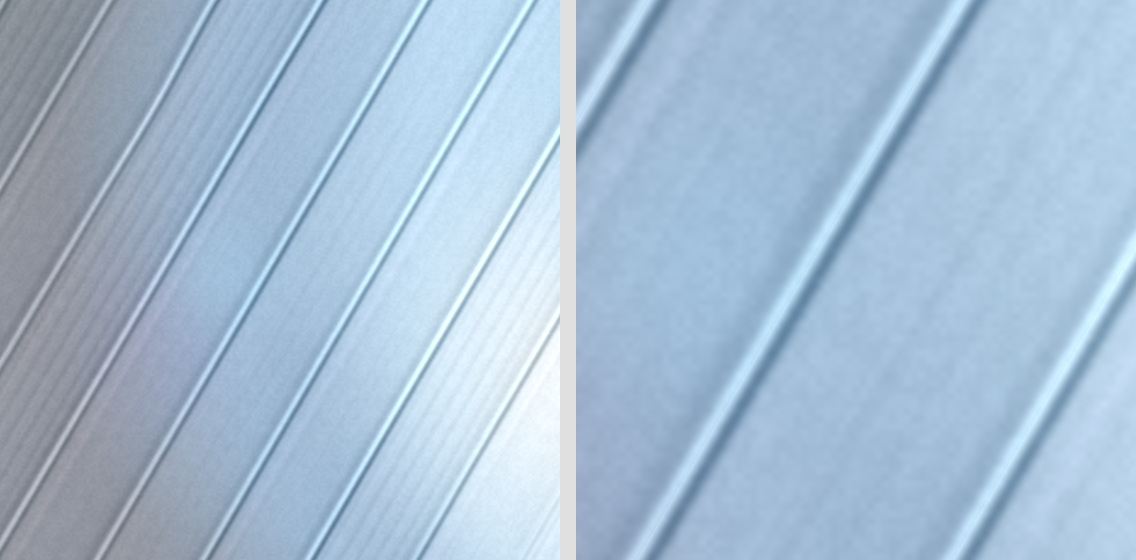
Left: the whole. Right: its middle third, enlarged.
A Shadertoy shader for this texture:

```glsl
// Brushed metal cladding: slanted panels with raised, shadowed seams.
// Seams and fine ribs are periodic in one skewed coordinate, laid over
// a grey to sky blue sheen with a white glare at the right edge.

float hash(vec2 p) {
    return fract(sin(dot(p, vec2(127.1, 311.7))) * 43758.5453);
}

float noise(vec2 p) {
    vec2 i = floor(p), f = fract(p);
    f = f * f * (3.0 - 2.0 * f);
    return mix(mix(hash(i), hash(i + vec2(1, 0)), f.x),
               mix(hash(i + vec2(0, 1)), hash(i + vec2(1, 1)), f.x), f.y);
}

float bump(float x, float width) {
    return exp(-x * x / (width * width));
}

// Broad reflection of the sky, from shaded left to glaring right
vec3 sheen(vec2 p) {
    float h = p.y - 0.5;
    float d = p.x + 0.1 * h - 0.4 * h * h + 0.06 * (noise(p * 4.0) - 0.5);
    vec3 col = mix(vec3(0.572, 0.588, 0.626), vec3(0.625, 0.73, 0.835),
                   smoothstep(0.04, 0.46, d));
    col = mix(col, vec3(0.745, 0.87, 0.96), smoothstep(0.48, 0.8, d));

    // White glare, a pale patch near the middle and a mauve one below it
    vec2 g = (p - vec2(1.03, 0.32)) / vec2(0.25, 0.34);
    col = mix(col, vec3(0.96, 0.985, 1.0), exp(-dot(g, g)));
    vec2 c = (p - vec2(0.39, 0.51)) / vec2(0.11, 0.08);
    col += vec3(0.01, 0.035, 0.035) * exp(-dot(c, c));
    vec2 m = (p - vec2(0.27, 0.4)) / vec2(0.12, 0.17);
    col += vec3(0.008, -0.012, 0.012) * exp(-dot(m, m));

    // Shaded corner at the upper left
    vec2 k = (p - vec2(0.0, 1.0)) / vec2(0.22, 0.3);
    return col - vec3(0.05, 0.035, 0.04) * exp(-dot(k, k));
}

void mainImage(out vec4 fragColor, in vec2 fragCoord) {
    vec2 p = fragCoord / iResolution.xy;
    const float pitch = 0.188;

    // Skewed coordinate: seams fall on whole numbers of s
    float s = (p.x - 0.586 * p.y - 0.362) / pitch;
    float seam = floor(s + 0.5);
    float wobble = (noise(vec2(p.y * 5.0, seam * 7.3)) - 0.5)
                 * (seam == -3.0 ? 0.012 : 0.002);
    float across = (s - seam) * pitch + wobble;
    float panel = floor(s), f = fract(s);
    float lit = smoothstep(0.15, 0.5, p.x);

    vec3 col = sheen(p);

    // Fine ribs on every other panel, one pale fold on the rest
    float ribbed = mod(panel, 2.0);
    float inside = smoothstep(0.05, 0.15, f) * smoothstep(0.98, 0.88, f);
    float rib = sin(f * 37.7) + 0.4 * sin(f * 75.4 + 1.0);
    float ribGain = panel == -1.0 ? 0.006 : 0.017;
    col += ribbed * inside * rib * ribGain;
    col += (1.0 - ribbed) * vec3(0.026, 0.016, 0.024) * bump(f - 0.2, 0.035);
    col -= (1.0 - ribbed) * 0.018 * bump(f - 0.26, 0.04);

    // Panels curve away towards their right side
    col += vec3(0.045, 0.036, 0.03) * (0.5 - f);

    // Seams: soft shade, bright ridge, dark groove on its right
    float strength = seam > 2.5 ? 0.25 : 0.9 + 0.25 * hash(vec2(seam, 9.0));
    float groove = mix(0.13, 0.27, lit) * strength;
    float ridge = mix(0.19, 0.2, lit) * strength * (seam > 1.5 ? 0.5 : 1.0);
    col -= 0.06 * strength * bump(across + 0.014, 0.011);
    col -= groove * vec3(1.05, 0.95, 0.9) * bump(across - 0.009, 0.006);
    col += ridge * mix(vec3(1.0), vec3(0.88, 1.0, 0.92), lit)
         * bump(across + 0.0015, 0.006);

    // Long brushing streaks and fine grain
    col += 0.018 * (noise(vec2(s * 24.0, p.y * 3.0)) - 0.5);
    col += 0.028 * (noise(p * 230.0) - 0.5) + 0.018 * (noise(p * 90.0) - 0.5);

    fragColor = vec4(clamp(col, 0.0, 1.0), 1.0);
}
```
